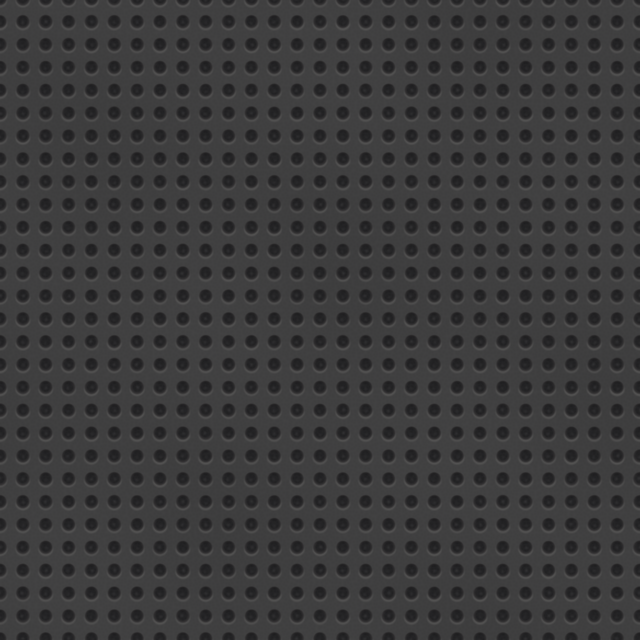
A Shadertoy shader for this pattern:

```glsl
const float TAU = 6.2831853;
const float HOLES = 28.0;

vec2 hash22(vec2 p) {
    vec3 q = fract(vec3(p.xyx) * vec3(0.1031, 0.1030, 0.0973));
    q += dot(q, q.yzx + 33.33);
    return fract((q.xx + q.yz) * q.zy);
}

// Distance to the nearest scattered point, wrapping after period cells
float cellular(vec2 p, float period) {
    vec2 cell = floor(p), f = fract(p);
    float nearest = 2.0;
    for (int y = -1; y <= 1; y++)
    for (int x = -1; x <= 1; x++) {
        vec2 o = vec2(x, y);
        nearest = min(nearest, length(o + hash22(mod(cell + o, period)) - f));
    }
    return nearest;
}

// Broad, whole-period drift in brightness
float sheen(vec2 uv) {
    return sin(TAU * (uv.x + 2.0 * uv.y))
         + 0.6 * sin(TAU * (2.0 * uv.x - uv.y) + 1.3)
         + 0.4 * sin(TAU * (3.0 * uv.x + uv.y) + 4.0);
}

float disc(vec2 p, float radius, float softness) {
    return 1.0 - smoothstep(radius - softness, radius + softness, length(p));
}

void mainImage(out vec4 fragColor, in vec2 fragCoord) {
    vec2 uv = fragCoord / iResolution.xy;
    float aa = 0.5 * HOLES / iResolution.y;

    // Hole grid, with centres on the cell origins
    vec2 grid = uv * HOLES - vec2(0.0, 0.04);
    vec2 cell = floor(grid + 0.5);
    vec2 p = grid - cell;
    vec2 vary = hash22(mod(cell, HOLES) + 7.0) - 0.5;
    float grain = cellular(uv * 196.0, 196.0) - 0.45;

    // Matte sheet
    vec3 color = vec3(0.250, 0.249, 0.251) + 0.004 * sheen(uv) + 0.012 * grain;

    // Lit lower lip, fading towards the top
    float lip = disc(p + vec2(0.0, 0.035), 0.335, 0.035 + aa);
    float lower = smoothstep(0.12, -0.22, p.y);
    color = mix(color, vec3(0.325, 0.322, 0.320), lip * lower * (0.85 + 0.3 * vary.x));

    // Sloping wall and dark recess
    float wall = disc(p - vec2(0.0, 0.01), 0.285 + 0.015 * vary.y, 0.03 + aa);
    color = mix(color, vec3(0.190, 0.184, 0.188) - 0.05 * p.y, wall);
    float recess = disc(p - vec2(0.015 * vary.x, 0.025), 0.225, 0.045 + aa);
    color = mix(color, vec3(0.136, 0.135, 0.141), recess);

    // Shadow under the upper rim and a faint glint on the floor
    float shadow = wall * smoothstep(0.12, 0.27, p.y);
    color -= 0.025 * shadow;
    float glint = disc(p - 0.08 * vary + vec2(0.0, 0.02), 0.06, 0.05 + aa);
    color += glint * (0.035 + 0.03 * vary.y) + 0.02 * grain * recess;

    fragColor = vec4(color, 1.0);
}
```
